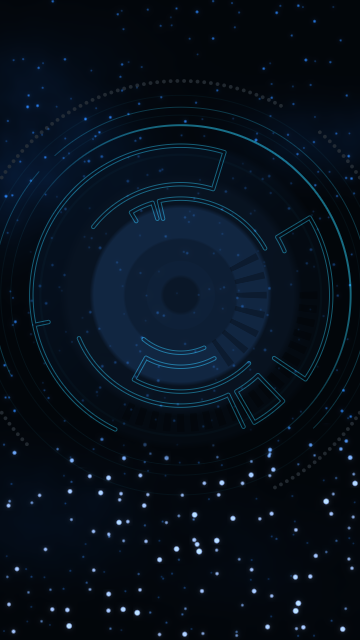
A Shadertoy shader for this background:

```glsl
// Dark starfield with blue haze behind a round teal instrument dial.
#define CENTER vec2(0.502, 0.958)
#define TEAL vec3(0.08, 0.40, 0.47)
#define NIGHT vec3(0.009, 0.022, 0.038)
#define DISC_BLUE vec3(0.066, 0.148, 0.255)
#define HAZE_BLUE vec3(0.018, 0.085, 0.185)
#define STAR_WHITE vec3(0.66, 0.78, 1.0)
#define STAR_BLUE vec3(0.12, 0.38, 0.72)
#define LINE_GAP 0.0048
#define LINE_WIDTH 0.0013
#define DOT_COUNT 200.0
#define TAU 6.2831853

vec2 hash2(vec2 p) {
    vec3 q = fract(p.xyx * vec3(0.1031, 0.1030, 0.0973));
    q += dot(q, q.yzx + 33.33);
    return fract((q.xx + q.yz) * q.zy);
}

float gradientDot(vec2 cell, vec2 f) {
    float a = TAU * hash2(cell).x;
    return dot(vec2(cos(a), sin(a)), f);
}

float gradientNoise(vec2 p) {
    vec2 i = floor(p), f = fract(p), e = vec2(1, 0);
    vec2 u = f * f * f * (f * (f * 6.0 - 15.0) + 10.0);
    return mix(mix(gradientDot(i, f), gradientDot(i + e, f - e), u.x),
               mix(gradientDot(i + e.yx, f - e.yx), gradientDot(i + 1.0, f - 1.0), u.x), u.y);
}

float fbm(vec2 p) {
    float sum = 0.0, amp = 0.6;
    for (int i = 0; i < 4; i++) { sum += amp * gradientNoise(p); p = p * 2.03 + 7.1; amp *= 0.5; }
    return sum;
}

float blob(vec2 p, vec2 c, vec2 size) { p = (p - c) / size; return exp(-dot(p, p)); }

// Distance to an arc running from angle a0 to a1, in degrees.
float arc(vec2 q, float r, float a0, float a1) {
    float a = mod(atan(q.y, q.x) - radians(a0 + a1) * 0.5 + TAU * 0.5, TAU) - TAU * 0.5;
    a = max(abs(a) - radians(a1 - a0) * 0.5, 0.0);
    return length(length(q) * vec2(cos(a), sin(a)) - vec2(r, 0));
}

// Distance to a radial segment.
float spoke(vec2 q, float deg, float r0, float r1) {
    vec2 dir = vec2(cos(radians(deg)), sin(radians(deg)));
    return length(q - dir * clamp(dot(q, dir), r0, r1));
}

float cover(float d, float px) { return clamp(0.5 - d / px, 0.0, 1.0); }

// Centre path of all the double-line brackets.
float brackets(vec2 q) {
    float d = min(arc(q, 0.415, 73.0, 244.0), spoke(q, 73.0, 0.310, 0.415));
    d = min(d, arc(q, 0.308, 73.0, 142.0));
    d = min(d, spoke(q, 191.5, 0.375, 0.415));
    d = min(d, min(arc(q, 0.268, 29.0, 103.0), spoke(q, 103.0, 0.218, 0.268)));
    d = min(d, min(arc(q, 0.268, 107.0, 121.0), spoke(q, 121.0, 0.240, 0.268)));
    d = min(d, spoke(q, 107.0, 0.222, 0.268));
    d = min(d, min(arc(q, 0.418, -34.0, 31.0), spoke(q, 31.0, 0.313, 0.418)));
    d = min(d, min(arc(q, 0.313, 23.0, 31.0), spoke(q, -34.0, 0.313, 0.418)));
    d = min(d, min(arc(q, 0.307, 203.0, 295.5), spoke(q, -64.5, 0.307, 0.405)));
    d = min(d, min(arc(q, 0.268, 241.0, 315.0), spoke(q, 241.0, 0.199, 0.268)));
    d = min(d, min(arc(q, 0.199, 241.0, 298.0), arc(q, 0.160, 230.0, 294.0)));
    d = min(d, min(arc(q, 0.309, -60.0, -46.0), arc(q, 0.409, -60.0, -46.0)));
    return min(d, min(spoke(q, -60.0, 0.309, 0.409), spoke(q, -46.0, 0.309, 0.409)));
}

vec3 stars(vec2 p, float px, float dial) {
    vec3 sum = vec3(0);
    float low = 1.0 - smoothstep(0.42, 0.62, p.y);
    for (int i = 0; i < 3; i++) {
        float k = float(i), scale = 9.0 + 5.0 * k;
        vec2 cell = floor(p * scale) + 41.0 * k;
        vec2 h = hash2(cell), pos = 0.2 + 0.6 * hash2(cell + 17.3);
        float size = mix(0.0018, mix(0.0035, 0.0075, low), h.y * h.y);
        float d = length(fract(p * scale) - pos) / scale - size;
        float on = step(h.x, mix(0.38, 0.52, low)) * mix(1.0, 0.4, dial);
        vec3 tint = mix(STAR_BLUE, STAR_WHITE, low * smoothstep(0.2, 0.7, h.y));
        sum += tint * on * (0.35 + 0.65 * h.y) * (cover(d, px * 1.6) + 0.12 * exp(-max(d, 0.0) * 220.0));
    }
    return sum;
}

void mainImage(out vec4 fragColor, in vec2 fragCoord) {
    float px = 1.0 / iResolution.x;
    vec2 p = fragCoord * px, q = p - CENTER;
    float r = length(q), ang = atan(q.y, q.x), deg = degrees(ang);

    // Haze
    float cloud = clamp(0.85 + 1.3 * fbm(p * 3.2 + 4.0), 0.15, 1.5);
    vec3 col = NIGHT;
    col += HAZE_BLUE * cloud * (0.85 * blob(p, vec2(0.06, 1.36), vec2(0.32, 0.25))
         + 0.55 * blob(p, vec2(0.88, 1.39), vec2(0.25, 0.10))
         + 0.38 * blob(p, vec2(0.12, 0.36), vec2(0.38, 0.15))
         + 0.15 * blob(p, vec2(0.75, 0.20), vec2(0.35, 0.15)));

    // Stacked discs
    float dial = cover(r - 0.418, 0.02);
    col = mix(col, vec3(0.016, 0.043, 0.075) + HAZE_BLUE * 0.3 * smoothstep(-0.3, 0.5, q.y - q.x), dial * 0.8);
    col = mix(col, DISC_BLUE * 0.52, cover(r - 0.325, 0.025) * 0.85);
    col = mix(col, DISC_BLUE, cover(r - 0.247, 0.012));
    col *= 1.0 - 0.20 * cover(r - 0.157, 0.006) + 0.06 * cover(r - 0.095, px) - 0.25 * cover(r - 0.052, 0.01);

    // Wedge gaps and outer ticks
    float fan = cover(abs(r - 0.197) - 0.042, px) * cover(abs(deg + 15.0) - 47.0, 1.0);
    col *= 1.0 - 0.28 * fan * smoothstep(0.30, 0.36, abs(fract(deg / 13.5) - 0.5));
    float ticks = cover(abs(r - 0.355) - 0.025, px) * cover(abs(deg + 58.0) - 60.0, 2.0);
    col *= 1.0 - 0.28 * ticks * smoothstep(0.2, 0.26, abs(fract(deg / 6.0) - 0.5));

    // Single rings
    float lit = smoothstep(-0.5, 0.9, cos(ang - 0.8));
    col += TEAL * (0.15 + 0.85 * lit) * cover(abs(r - 0.472) - mix(0.001, 0.0028, lit), px);
    col += TEAL * 0.5 * cover(min(arc(q, 0.522, -45.0, 132.0), arc(q, 0.522, 139.0, 205.0)) - LINE_WIDTH, px);
    col += TEAL * 0.10 * cover(min(abs(r - 0.500), abs(r - 0.555)) - LINE_WIDTH, px);
    col += TEAL * 0.05 * cover(abs(r - 0.390) - 0.003, px);

    // Dotted ring with two gaps
    float turn = (fract(ang / TAU * DOT_COUNT) - 0.5) * TAU / DOT_COUNT;
    float dotDist = length(vec2(r - 0.595, turn * r)) - 0.0052;
    float shown = step(5.8, abs(deg - 55.8)) * step(35.0, abs(mod(deg, 360.0) - 260.0));
    col = mix(col, vec3(0.17, 0.20, 0.23), 0.75 * shown * cover(dotDist, px));

    // Double-line brackets
    col += TEAL * 0.85 * cover(abs(brackets(q) - LINE_GAP) - LINE_WIDTH, px);

    col += stars(p, px, cover(r - 0.45, 0.04));
    fragColor = vec4(col, 1.0);
}
```
